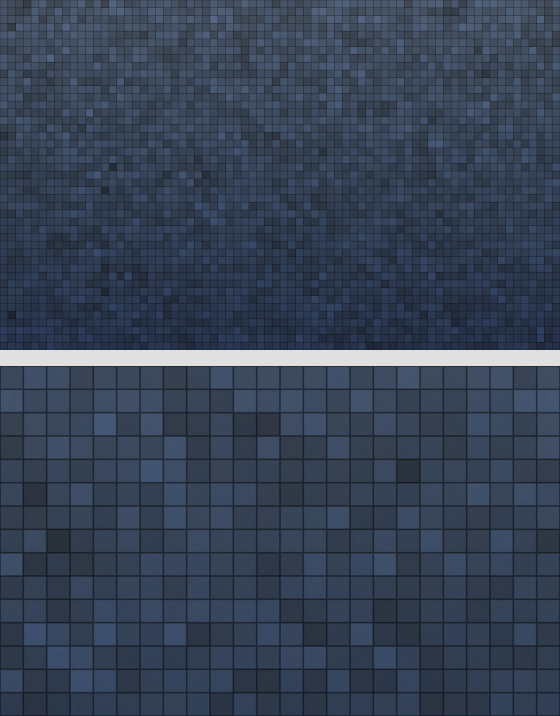
Top, the full canvas; bottom, a detail of the centre.
Reproduce this pattern procedurally as a Shadertoy shader.

```glsl
// Small square mosaic tiles, slate grey above fading to navy below.
// Each cell takes a hashed shade, gradient noise groups the shades softly,
// and thin dark joints are drawn with box-filtered coverage.

#define TILES_DOWN 45.0
#define JOINT_WIDTH 0.068
#define JOINT_SHADE 0.54
#define SHADE_SPREAD 0.205
#define CLUSTER_SPREAD 0.13
#define ACCENT_SHARE 0.10
#define ACCENT_GAIN 0.7
#define GRAIN 0.03
#define TOP_COLOR vec3(0.283, 0.332, 0.405)
#define MIDDLE_COLOR vec3(0.210, 0.262, 0.340)
#define BOTTOM_COLOR vec3(0.148, 0.196, 0.288)

float hash(vec2 p) {
    vec3 q = fract(p.xyx * 0.1031);
    q += dot(q, q.yzx + 33.33);
    return fract((q.x + q.y) * q.z);
}

vec2 randomDirection(vec2 lattice) {
    float angle = 6.28318 * hash(lattice + 7.0);
    return vec2(cos(angle), sin(angle));
}

float gradientNoise(vec2 p) {
    vec2 i = floor(p), f = fract(p);
    vec2 u = f * f * f * (f * (f * 6.0 - 15.0) + 10.0);
    vec2 e = vec2(1.0, 0.0);
    float a = dot(randomDirection(i), f);
    float b = dot(randomDirection(i + e.xy), f - e.xy);
    float c = dot(randomDirection(i + e.yx), f - e.yx);
    float d = dot(randomDirection(i + e.xx), f - e.xx);
    return mix(mix(a, b, u.x), mix(c, d, u.x), u.y);
}

// Fraction of a pixel covered by the nearest joint on each axis
vec2 jointCoverage(vec2 p, float pixel) {
    vec2 d = abs(fract(p + 0.5) - 0.5);
    vec2 lo = max(d - 0.5 * pixel, vec2(-0.5 * JOINT_WIDTH));
    vec2 hi = min(d + 0.5 * pixel, vec2(0.5 * JOINT_WIDTH));
    return clamp((hi - lo) / pixel, 0.0, 1.0);
}

vec3 verticalGradient(float height) {
    vec3 lower = mix(BOTTOM_COLOR, MIDDLE_COLOR, min(height * 2.0, 1.0));
    return mix(lower, TOP_COLOR, max(height * 2.0 - 1.0, 0.0));
}

float tileShade(vec2 cell) {
    // Two hashes give mostly mid shades; a few tiles stand out further
    float spread = hash(cell) + hash(cell + 131.0) - 1.0;
    float accent = step(1.0 - ACCENT_SHARE, hash(cell + 271.0));
    float cluster = gradientNoise(cell * 0.23 + 0.37);
    return 1.0 + SHADE_SPREAD * spread * (1.0 + ACCENT_GAIN * accent)
        + CLUSTER_SPREAD * cluster;
}

void mainImage(out vec4 fragColor, in vec2 fragCoord) {
    vec2 p = fragCoord / iResolution.y * TILES_DOWN;
    float pixel = TILES_DOWN / iResolution.y;
    vec2 cell = floor(p);

    // Tile colour: brighter tiles lean slightly blue
    float shade = tileShade(cell);
    vec3 color = verticalGradient(p.y / TILES_DOWN) * shade;
    float tint = 0.12 * (shade - 1.0) + 0.02 * (hash(cell + 419.0) - 0.5);
    color *= 1.0 + tint * vec3(-1.0, 0.0, 1.5);

    // Faint surface grain
    color *= 1.0 + GRAIN * gradientNoise(p * 4.0);

    // Joints
    vec2 joint = jointCoverage(p, pixel);
    float coverage = 1.0 - (1.0 - joint.x) * (1.0 - joint.y);
    color *= mix(1.0, JOINT_SHADE, coverage);

    fragColor = vec4(color, 1.0);
}
```
